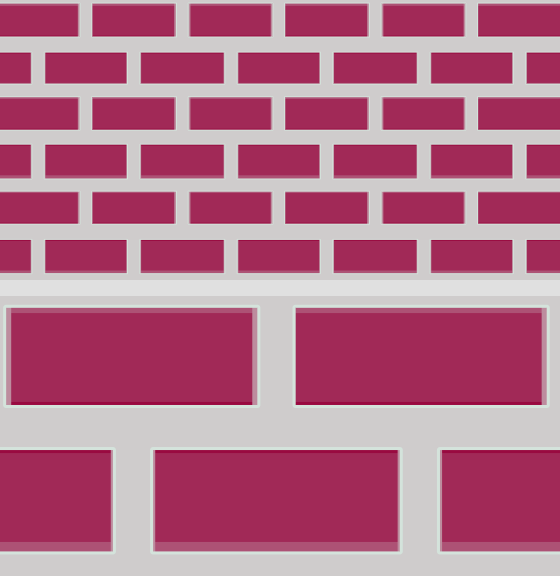
Top: the whole. Bottom: its middle third, enlarged.
This pattern is drawn by a WebGL 2 fragment shader. Its source:

```glsl
#version 300 es
precision highp float;

uniform vec2 u_resolution;
out vec4 fragColor;

// Lengths are in hundredths of the canvas height
const vec2 PITCH = vec2(34.45, 16.82);
const vec2 FIRST_CENTER = vec2(13.45, 7.2);
const vec2 BRICK_SIZE = vec2(29.9, 11.63);
const float HALO_WIDTH = 0.36;
const float SHADE_WIDTH = 0.36;
const float SIDE_WIDTH = 0.6;
const float THIN_SIDE = 0.25;
const float NARROWING = 0.3;

const vec3 MORTAR = vec3(0.81, 0.80, 0.80);
const vec3 HALO = vec3(0.83, 0.89, 0.86);
const vec3 BRICK = vec3(0.63, 0.16, 0.34);
const vec3 GLAZE = vec3(0.68, 0.32, 0.46);
const vec3 PALE_SIDE = vec3(0.74, 0.55, 0.62);
const vec3 SHADE = vec3(0.60, 0.04, 0.25);

float boxDistance(vec2 p, vec2 halfSize) {
    vec2 q = abs(p) - halfSize;
    return length(max(q, 0.0)) + min(max(q.x, q.y), 0.0);
}

// Antialiased coverage where the distance is negative
float coverage(float dist, float pixel) {
    return clamp(0.5 - dist / pixel, 0.0, 1.0);
}

// Slight drift of each course around its regular height
float courseDrift(float row, float odd) {
    return 0.226 * (2.0 * odd - 1.0) + 0.18 * cos(1.05 * row);
}

float courseHeight(float row) {
    return BRICK_SIZE.y + 0.44 * cos(2.0944 * row + 0.5) + 0.104 * (row - 2.5);
}

void main() {
    float pixel = 100.0 / u_resolution.y;
    vec2 p = gl_FragCoord.xy * pixel;
    p.y = 100.0 - p.y;

    // Running bond: odd courses shift by half a brick
    float row = floor((p.y - FIRST_CENTER.y) / PITCH.y + 0.5);
    float odd = mod(row, 2.0);
    float startX = FIRST_CENTER.x + 0.5 * PITCH.x * odd;
    float column = floor((p.x - startX) / PITCH.x + 0.5);
    float evenColumn = 1.0 - mod(column, 2.0);

    vec2 center = vec2(startX, FIRST_CENTER.y) + vec2(column, row) * PITCH;
    center.y += courseDrift(row, odd);
    vec2 local = p - center;

    vec2 size = vec2(BRICK_SIZE.x, courseHeight(row));
    size.x -= odd * NARROWING * (2.0 * evenColumn - 0.2);
    vec2 halfSize = 0.5 * size;
    float dist = boxDistance(local, halfSize);

    // Glaze on top of even courses and at the foot of odd ones
    float facing = 2.0 * odd - 1.0;
    float glazeWidth = max(size.y - 10.94, 0.26);
    float glazeDepth = halfSize.y - facing * local.y;
    float shadeDepth = halfSize.y + facing * local.y;
    vec3 brick = mix(BRICK, GLAZE, coverage(glazeDepth - glazeWidth, pixel));

    // Worn sides, stronger on even courses
    float leftWidth = mix(SIDE_WIDTH * evenColumn, THIN_SIDE, odd);
    float rightWidth = mix(SIDE_WIDTH, THIN_SIDE, odd);
    float left = coverage(halfSize.x + local.x - leftWidth, pixel);
    float right = coverage(halfSize.x - local.x - rightWidth, pixel);
    brick = mix(brick, SHADE, coverage(shadeDepth - SHADE_WIDTH, pixel));
    brick = mix(brick, PALE_SIDE, max(left, right));

    // Mortar, pale outline, brick
    vec3 color = mix(MORTAR, HALO, coverage(dist - HALO_WIDTH, pixel));
    color = mix(color, brick, coverage(dist, pixel));
    fragColor = vec4(color, 1.0);
}
```
